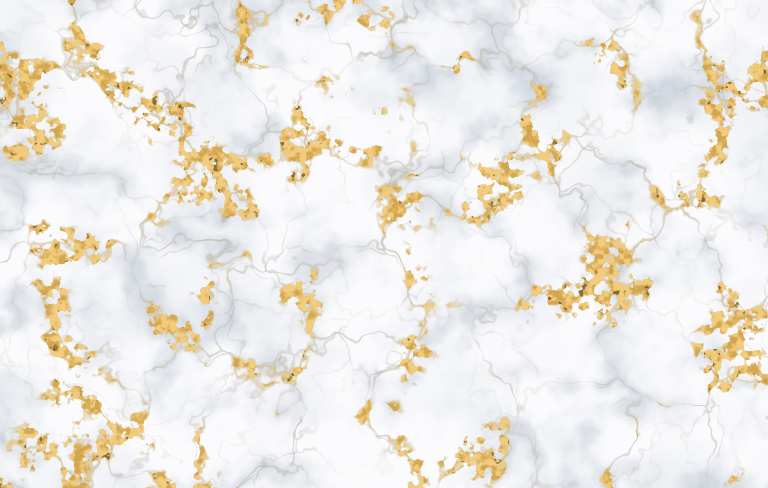
A Shadertoy shader for this texture:

```glsl
const vec3 WHITE = vec3(0.985, 0.985, 0.992);
const vec3 CLOUD = vec3(0.825, 0.85, 0.88);
const vec3 VEIN = vec3(0.72, 0.70, 0.66);
const vec3 BEIGE = vec3(0.85, 0.77, 0.59);
const vec3 GOLD_DEEP = vec3(0.82, 0.63, 0.27);
const vec3 GOLD_LIGHT = vec3(0.96, 0.80, 0.47);
const vec3 SPECK = vec3(0.38, 0.29, 0.12);

vec2 hash2(vec2 p) {
    vec3 q = fract(p.xyx * vec3(0.1031, 0.1030, 0.0973));
    q += dot(q, q.yzx + 33.33);
    return fract((q.xx + q.yz) * q.zy);
}

vec2 noise2(vec2 p) {
    vec2 cell = floor(p), f = fract(p);
    f = f * f * (3.0 - 2.0 * f);
    vec2 low = mix(hash2(cell), hash2(cell + vec2(1, 0)), f.x);
    vec2 high = mix(hash2(cell + vec2(0, 1)), hash2(cell + vec2(1, 1)), f.x);
    return mix(low, high, f.y);
}

// Two independent fractal noises, each centred on 0.5
vec2 fbm2(vec2 p, int octaves) {
    vec2 sum = vec2(0);
    float weight = 0.5, total = 0.0;
    for (int i = 0; i < octaves; i++) {
        sum += weight * noise2(p);
        total += weight;
        weight *= 0.5;
        p = mat2(1.6, 1.2, -1.2, 1.6) * p + 17.3;
    }
    return sum / total;
}

// Distance to the nearest border between scattered cells
float cellBorder(vec2 p, float scale) {
    p *= scale;
    vec2 cell = floor(p), f = fract(p);
    vec2 nearest = vec2(0);
    float best = 9.0;
    for (int y = -1; y <= 1; y++)
    for (int x = -1; x <= 1; x++) {
        vec2 g = vec2(x, y);
        vec2 r = g + hash2(cell + g) - f;
        if (dot(r, r) < best) {
            best = dot(r, r);
            nearest = r;
        }
    }
    float border = 9.0;
    for (int y = -2; y <= 2; y++)
    for (int x = -2; x <= 2; x++) {
        vec2 g = vec2(x, y);
        vec2 r = g + hash2(cell + g) - f;
        vec2 gap = r - nearest;
        if (dot(gap, gap) > 1e-5)
            border = min(border, dot(0.5 * (r + nearest), normalize(gap)));
    }
    return border / scale;
}

float line(float dist, float width, float pixel) {
    return 1.0 - smoothstep(0.0, width + pixel, dist);
}

void mainImage(out vec4 fragColor, in vec2 fragCoord) {
    vec2 p = fragCoord / iResolution.y + 3.0;
    float pixel = 1.0 / iResolution.y;

    // Crinkled vein networks, coarse and fine
    vec2 bend = fbm2(p * 7.0, 4) - 0.5;
    vec2 crinkle = fbm2(p * 26.0 + 9.0, 3) - 0.5;
    vec2 warped = p + 0.20 * bend + 0.065 * crinkle;
    float coarse = cellBorder(warped, 5.2);
    float fine = cellBorder(warped + 0.06 * bend.yx + 7.0, 8.5);

    // Soft clouds that hug the veins and leave cell centres white
    vec2 mist = fbm2(p * 11.0 + 43.0, 5);
    vec2 broad = fbm2(p * 5.0 + 21.0, 4);
    float halo = 1.0 - smoothstep(0.0, 0.060, coarse);
    float fineHalo = 1.0 - smoothstep(0.0, 0.035, fine);
    float haze = smoothstep(0.32, 0.70, mist.x) * (0.12 + 0.62 * halo + 0.16 * fineHalo)
               + 0.20 * smoothstep(0.48, 0.68, broad.y);
    vec3 color = mix(WHITE, CLOUD, clamp(haze, 0.0, 1.0));

    // Hairline grey veins that fade in and out
    float presence = smoothstep(0.36, 0.60, mist.y);
    color = mix(color, VEIN, 0.50 * line(coarse, 0.0042, pixel) * (0.3 + 0.7 * presence));
    color = mix(color, VEIN, 0.34 * line(fine, 0.0035, pixel) * presence * (0.3 + halo));

    // Lacy gold clumps gathered along stretches of vein
    vec2 grain = fbm2(p * 62.0 + 61.0, 3);
    vec2 flake = fbm2(p * 95.0 + 5.0, 2);
    vec2 patches = fbm2(p * 8.0 + 83.0, 2);
    float gate = smoothstep(0.46, 0.70, patches.x);
    float width = 0.038 * gate * smoothstep(0.36, 0.66, grain.x);
    float depth = width - coarse;
    float tint = smoothstep(-0.009, 0.003, depth) * smoothstep(0.0, 0.25, gate);
    float gold = smoothstep(0.0, 0.005 + pixel, depth);
    color = mix(color, BEIGE, 0.75 * tint);

    // Flaked metal with a few dark pits
    vec3 metal = mix(GOLD_DEEP, GOLD_LIGHT, smoothstep(0.22, 0.66, flake.x));
    float pit = smoothstep(0.68, 0.80, flake.y) * smoothstep(0.46, 0.60, grain.y);
    metal = mix(metal, SPECK, 0.8 * pit);
    color = mix(color, metal, 0.90 * gold);

    fragColor = vec4(color, 1.0);
}
```
